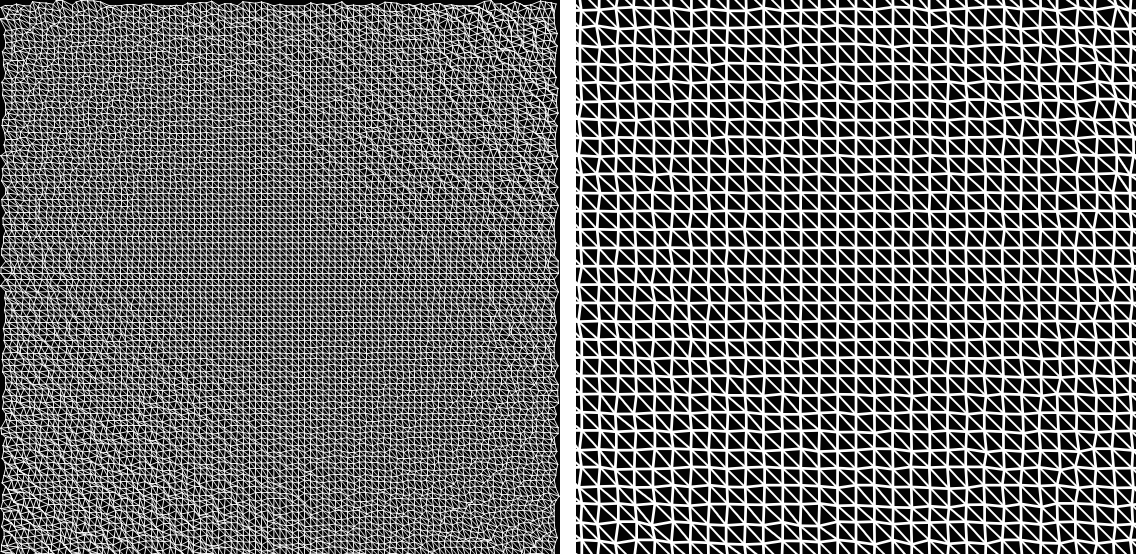
Left: the whole. Right: its middle third, enlarged.
This pattern is drawn by a Shadertoy shader. Its source:

```glsl
const vec2 GRID_CELLS = vec2(90.0);
const vec2 CANVAS_CELLS = vec2(91.9, 91.1);
const vec2 GRID_ORIGIN = vec2(0.95, 0.14);
const float LINE_WIDTH = 0.15;
const float MAX_LIFT = 0.022;
const vec3 BACKGROUND = vec3(0.01);
const vec3 WIRE = vec3(1.0);

float hash(vec2 cell) {
    vec3 p = fract(cell.xyx * 0.1031);
    p += dot(p, p.yzx + 33.33);
    return fract((p.x + p.y) * p.z);
}

float valueNoise(vec2 p) {
    vec2 cell = floor(p);
    vec2 t = smoothstep(0.0, 1.0, p - cell);
    float low = mix(hash(cell), hash(cell + vec2(1, 0)), t.x);
    float high = mix(hash(cell + vec2(0, 1)), hash(cell + vec2(1, 1)), t.x);
    return mix(low, high, t.y);
}

// Random height pushes each vertex away from the centre, as in perspective
vec2 meshVertex(vec2 index, vec2 center, float maxLift) {
    float spike = max(0.0, 1.3 * hash(index + 17.0) - 0.3);
    float patchiness = mix(0.55, 1.0, valueNoise(index * 0.11 + 5.0));
    return index + (index - center) * maxLift * spike * patchiness;
}

float segmentDistance(vec2 p, vec2 a, vec2 b) {
    vec2 along = b - a;
    float t = clamp(dot(p - a, along) / max(dot(along, along), 1e-5), 0.0, 1.0);
    return length(p - a - along * t);
}

// Box-filtered coverage; slanted wires are thinner, like raster lines
float wireCoverage(vec2 p, vec2 a, vec2 b, float width, float pixel) {
    vec2 span = abs(b - a);
    float slant = max(span.x, span.y) / max(length(span), 1e-3);
    float halfWidth = 0.5 * width * slant;
    float d = segmentDistance(p, a, b);
    float overlap = min(d + 0.5 * pixel, halfWidth) - max(d - 0.5 * pixel, -halfWidth);
    return clamp(overlap / pixel, 0.0, 1.0);
}

float triangleMesh(vec2 p, vec2 cells, float pixel) {
    vec2 center = cells * vec2(0.5, 0.51);
    vec2 home = floor(p);
    float gap = 1.0;
    for (int y = -2; y <= 2; y++) {
        for (int x = -2; x <= 2; x++) {
            vec2 index = home + vec2(x, y);
            if (any(lessThan(index, vec2(0))) || any(greaterThan(index, cells))) continue;
            vec2 corner = meshVertex(index, center, MAX_LIFT);
            vec2 right = meshVertex(index + vec2(1, 0), center, MAX_LIFT);
            vec2 above = meshVertex(index + vec2(0, 1), center, MAX_LIFT);
            bool hasRight = index.x < cells.x;
            bool hasAbove = index.y < cells.y;
            if (hasRight) gap *= 1.0 - wireCoverage(p, corner, right, LINE_WIDTH, pixel);
            if (hasAbove) gap *= 1.0 - wireCoverage(p, corner, above, LINE_WIDTH, pixel);
            if (hasRight && hasAbove) gap *= 1.0 - wireCoverage(p, above, right, LINE_WIDTH, pixel);
        }
    }
    return 1.0 - gap;
}

void mainImage(out vec4 fragColor, in vec2 fragCoord) {
    vec2 p = fragCoord / iResolution.xy * CANVAS_CELLS - GRID_ORIGIN;
    float pixel = CANVAS_CELLS.y / iResolution.y;
    float wires = triangleMesh(p, GRID_CELLS, pixel);
    fragColor = vec4(mix(BACKGROUND, WIRE, wires), 1.0);
}
```
